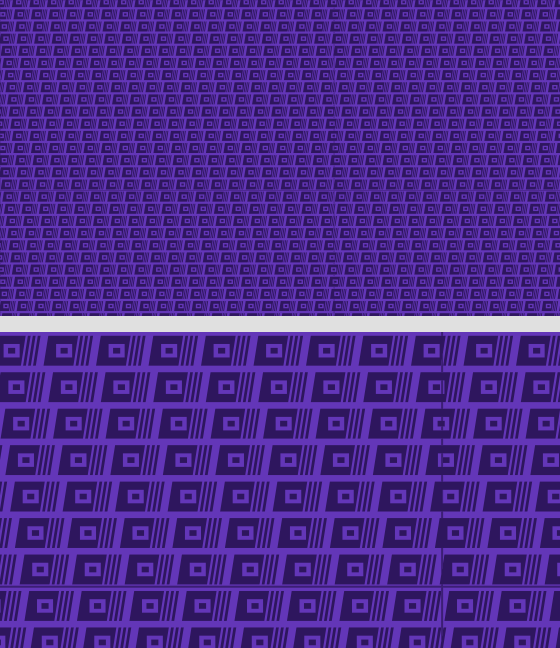
Top: the whole. Bottom: its middle third, enlarged.
Give the GLSL for this pattern, as a WebGL 1 fragment shader.

```glsl
precision highp float;

uniform vec2 u_resolution;

#define REPEATS vec2(32.0, 26.0)
#define ROW_PHASE 0.18
#define COLUMN_PHASE 0.07
#define ROW_SHIFT (1.0 / 11.0)
#define LEAN 0.11
#define BAND_HALF 0.41
#define RING_HALF vec2(0.153, 0.185)
#define HOLE_HALF vec2(0.068, 0.078)
#define PANEL_SIZE vec2(0.5965, 0.602)
#define SEAM_WIDTH 0.0012
#define LIGHT_VIOLET vec3(0.39, 0.21, 0.72)
#define DARK_VIOLET vec3(0.18, 0.085, 0.37)

// Share of a pixel's footprint that lies between two edges
float spanCoverage(float x, float low, float high, float footprint) {
    float overlap = min(x + 0.5 * footprint, high) - max(x - 0.5 * footprint, low);
    return clamp(overlap / footprint, 0.0, 1.0);
}

float boxCoverage(vec2 p, vec2 halfSize, vec2 footprint) {
    return spanCoverage(p.x, -halfSize.x, halfSize.x, footprint.x)
         * spanCoverage(p.y, -halfSize.y, halfSize.y, footprint.y);
}

// Dark leaning block with three thin stripes on its right
float blockAndStripes(vec2 p, vec2 footprint) {
    float ink = spanCoverage(p.x, -0.347, 0.222, footprint.x);
    for (int i = 0; i < 3; i++) {
        float left = 0.264 + 0.0945 * float(i);
        ink += spanCoverage(p.x, left, left + 0.053, footprint.x);
    }
    return min(ink, 1.0) * spanCoverage(p.y, -BAND_HALF, BAND_HALF, footprint.y);
}

// Fine dark joins between the large panels
float seams(vec2 canvas) {
    vec2 toJoin = mod(canvas + 0.5 * PANEL_SIZE, PANEL_SIZE) - 0.5 * PANEL_SIZE;
    vec2 pixel = 1.0 / u_resolution;
    float aspect = u_resolution.x / u_resolution.y;
    vec2 halfWidth = 0.5 * SEAM_WIDTH * vec2(1.0, aspect);
    return max(spanCoverage(toJoin.x, -halfWidth.x, halfWidth.x, pixel.x),
               spanCoverage(toJoin.y, -halfWidth.y, halfWidth.y, pixel.y));
}

void main() {
    // Canvas position measured from the upper left
    vec2 canvas = gl_FragCoord.xy / u_resolution;
    canvas.y = 1.0 - canvas.y;
    vec2 footprint = REPEATS / u_resolution;

    // Staggered rows of leaning cells
    vec2 grid = canvas * REPEATS - vec2(COLUMN_PHASE, ROW_PHASE);
    float row = floor(grid.y + 0.5);
    vec2 cell = vec2(grid.x - row * ROW_SHIFT, grid.y - row);
    cell.x += LEAN * cell.y;
    cell.x = fract(cell.x + 0.42) - 0.42;

    // The ring stands upright inside the leaning block
    vec2 upright = vec2(cell.x - LEAN * cell.y, cell.y);
    float ring = boxCoverage(upright, RING_HALF, footprint)
               - boxCoverage(upright, HOLE_HALF, footprint);

    float ink = blockAndStripes(cell, footprint) * (1.0 - ring);
    ink = max(ink, 0.75 * seams(canvas));
    gl_FragColor = vec4(mix(LIGHT_VIOLET, DARK_VIOLET, ink), 1.0);
}
```
